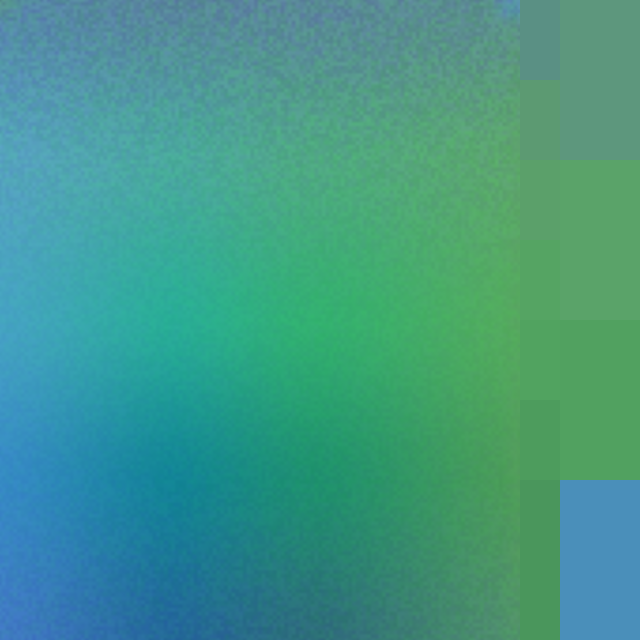
Reproduce this background procedurally as a Shadertoy shader.

```glsl
// A grainy blue, teal and green colour field beside a narrow panel of flat blocks.
// Four vertical colour ramps are blended across the field; soft noise adds grain,
// and the panel samples one ramp at the centres of two sizes of block.

#define PANEL_X 0.8125      // left edge of the block panel
#define WIDE_X 0.875        // left edge of the wide blocks
#define FRAY_WIDTH 0.035    // width of the ragged border left of the panel
#define FRAY_ROWS 96.0      // rows in the ragged border
#define GRAIN_SCALE 170.0   // grain cells across the canvas
#define GRAIN_LOW 0.035     // grain strength at the middle
#define GRAIN_HIGH 0.10     // grain strength at the top

float hash(vec2 p) {
    vec3 q = fract(vec3(p.xyx) * 0.1031);
    q += dot(q, q.yzx + 33.33);
    return fract((q.x + q.y) * q.z);
}

float valueNoise(vec2 p) {
    vec2 cell = floor(p), f = fract(p);
    f = f * f * (3.0 - 2.0 * f);
    float low = mix(hash(cell), hash(cell + vec2(1, 0)), f.x);
    float high = mix(hash(cell + vec2(0, 1)), hash(cell + vec2(1, 1)), f.x);
    return mix(low, high, f.y);
}

// Progress between two stops, eased a little to hide creases
float ease(float a, float b, float x) {
    float t = clamp((x - a) / (b - a), 0.0, 1.0);
    return mix(t, smoothstep(0.0, 1.0, t), 0.45);
}

// Five evenly spaced stops, from top to bottom
vec3 ramp(float y, vec3 a, vec3 b, vec3 c, vec3 d, vec3 e) {
    vec3 col = mix(a, b, ease(0.0, 0.25, y));
    col = mix(col, c, ease(0.25, 0.5, y));
    col = mix(col, d, ease(0.5, 0.75, y));
    return mix(col, e, ease(0.75, 1.0, y));
}

// Floor with a smoothed step of half-width w
float softFloor(float s, float w) {
    s += 0.5;
    return floor(s) - 1.0 + smoothstep(-w, w, fract(s) - 0.5);
}

float edge(float a, float x, float pixel) {
    return smoothstep(a - 0.5 * pixel, a + 0.5 * pixel, x);
}

vec3 colourField(vec2 p) {
    vec3 blue = ramp(p.y, vec3(0.33, 0.53, 0.65), vec3(0.33, 0.64, 0.74),
        vec3(0.27, 0.64, 0.76), vec3(0.21, 0.54, 0.77), vec3(0.25, 0.48, 0.76));
    vec3 teal = ramp(p.y, vec3(0.34, 0.53, 0.60), vec3(0.29, 0.66, 0.62),
        vec3(0.16, 0.68, 0.59), vec3(0.07, 0.52, 0.59), vec3(0.14, 0.41, 0.60));
    vec3 green = ramp(p.y, vec3(0.35, 0.53, 0.60), vec3(0.31, 0.66, 0.51),
        vec3(0.20, 0.69, 0.44), vec3(0.12, 0.57, 0.43), vec3(0.18, 0.43, 0.48));
    vec3 olive = ramp(p.y, vec3(0.35, 0.56, 0.55), vec3(0.36, 0.65, 0.43),
        vec3(0.33, 0.67, 0.37), vec3(0.30, 0.61, 0.35), vec3(0.31, 0.57, 0.42));
    vec3 col = mix(blue, teal, ease(0.0, 0.27, p.x));
    col = mix(col, green, ease(0.27, 0.5, p.x));
    col = mix(col, olive, ease(0.5, PANEL_X, p.x));

    // Soft tints in the upper corners
    float leftCorner = exp(-dot(p, p) * 1800.0);
    float rightCorner = smoothstep(0.76, 0.80, p.x) * (1.0 - smoothstep(0.015, 0.04, p.y));
    col = mix(col, vec3(0.33, 0.58, 0.53), leftCorner);
    return mix(col, vec3(0.34, 0.57, 0.68), 0.85 * rightCorner);
}

vec3 addGrain(vec3 col, vec2 p) {
    float fine = valueNoise(p * GRAIN_SCALE) - 0.5;
    float tint = valueNoise(p * GRAIN_SCALE * 0.8 + 61.7) - 0.5;
    float strength = mix(GRAIN_HIGH, GRAIN_LOW, smoothstep(0.05, 0.5, p.y));
    strength += 0.025 * smoothstep(0.7, 1.0, p.y);
    return col + strength * (fine * vec3(0.35, 0.8, 0.3) + tint * vec3(-0.3, 0.5, -0.8));
}

vec3 panelRamp(float y) {
    return ramp(y, vec3(0.35, 0.55, 0.54), vec3(0.365, 0.62, 0.425),
        vec3(0.325, 0.648, 0.38), vec3(0.295, 0.60, 0.36), vec3(0.265, 0.54, 0.36));
}

vec3 blockPanel(vec2 p, float pixel) {
    float narrowRow = min(softFloor(p.y * 8.0, 4.0 * pixel), 6.0);
    float wideRow = softFloor(p.y * 4.0, 2.0 * pixel);
    vec3 narrow = panelRamp((narrowRow + 0.5) / 8.0);
    vec3 wide = panelRamp((wideRow + 0.5) / 4.0) + vec3(0.008, 0.006, 0.008);
    wide = mix(wide, vec3(0.29, 0.56, 0.73), edge(0.75, p.y, pixel));
    return mix(narrow, wide, edge(WIDE_X, p.x, pixel));
}

void mainImage(out vec4 fragColor, in vec2 fragCoord) {
    vec2 p = fragCoord / iResolution.xy;
    p.y = 1.0 - p.y;                       // measure downward from the top
    float pixel = 1.0 / min(iResolution.x, iResolution.y);

    vec3 col = addGrain(colourField(p), p);

    // Ragged olive border that fades in toward the panel
    float fray = smoothstep(PANEL_X - FRAY_WIDTH, PANEL_X, p.x);
    float ragged = valueNoise(vec2(p.x * 40.0, p.y * FRAY_ROWS));
    float below = smoothstep(0.03, 0.06, p.y);
    col = mix(col, vec3(0.36, 0.62, 0.38), 0.45 * fray * ragged * below);

    col = mix(col, blockPanel(p, pixel), edge(PANEL_X, p.x, pixel));
    fragColor = vec4(clamp(col, 0.0, 1.0), 1.0);
}
```
